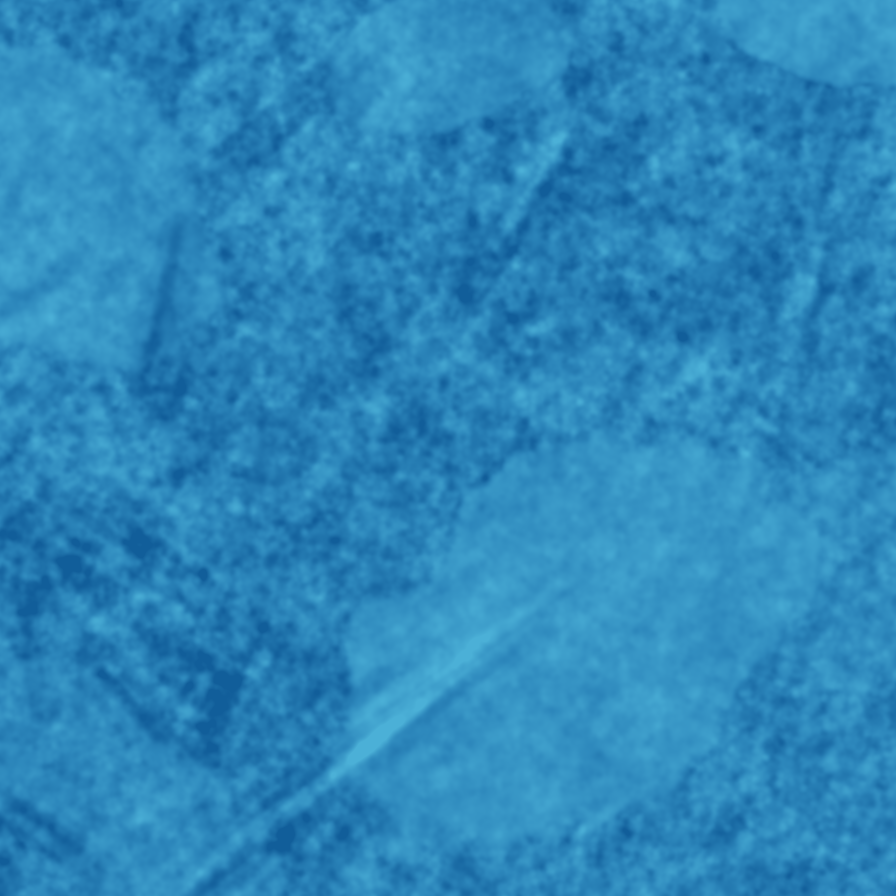
This texture is drawn by a Shadertoy shader. Its source:

```glsl
// Mottled blue plaster: smooth trowelled pads, speckled grain and scraped streak bundles.

const vec3 DEEP_BLUE = vec3(0.085, 0.395, 0.625);
const vec3 MID_BLUE = vec3(0.175, 0.530, 0.735);
const vec3 PALE_BLUE = vec3(0.275, 0.665, 0.825);

// Pads: centre and radii, then angle and strength.
const int PAD_COUNT = 6;
const vec4 PAD_SHAPE[PAD_COUNT] = vec4[](
    vec4(0.63, 0.285, 0.29, 0.185), vec4(0.05, 0.78, 0.22, 0.15),
    vec4(0.10, 0.13, 0.24, 0.09), vec4(0.97, 0.36, 0.15, 0.12),
    vec4(0.50, 0.94, 0.13, 0.08), vec4(0.93, 0.98, 0.14, 0.07));
const vec2 PAD_STYLE[PAD_COUNT] = vec2[](
    vec2(0.68, 1.0), vec2(-0.75, 0.85), vec2(-0.6, 0.55),
    vec2(0.5, 0.5), vec2(0.3, 0.75), vec2(-0.2, 0.95));

// Streak bundles: centre, angle, half length, then half width, contrast, bias.
const int BUNDLE_COUNT = 12;
const vec4 BUNDLE_PLACE[BUNDLE_COUNT] = vec4[](
    vec4(0.17, 0.345, -0.56, 0.15), vec4(0.14, 0.24, -0.85, 0.10),
    vec4(0.27, 0.25, 1.10, 0.12), vec4(0.43, 0.19, 0.65, 0.20),
    vec4(0.30, 0.08, 0.70, 0.15), vec4(0.05, 0.07, -0.58, 0.09),
    vec4(0.505, 0.74, 1.37, 0.13), vec4(0.57, 0.74, 1.00, 0.18),
    vec4(0.355, 0.74, -1.42, 0.12), vec4(0.90, 0.66, 1.33, 0.20),
    vec4(0.18, 0.66, 1.35, 0.10), vec4(0.34, 0.89, 0.70, 0.15));
const vec3 BUNDLE_STYLE[BUNDLE_COUNT] = vec3[](
    vec3(0.075, 0.50, -0.18), vec3(0.05, 0.35, -0.05),
    vec3(0.05, 0.40, -0.22), vec3(0.045, 0.42, -0.08),
    vec3(0.05, 0.40, 0.0), vec3(0.03, 0.40, -0.10),
    vec3(0.012, 0.20, 0.20), vec3(0.035, 0.45, 0.05),
    vec3(0.012, 0.20, 0.13), vec3(0.03, 0.45, 0.0),
    vec3(0.02, 0.35, -0.15), vec3(0.03, 0.45, -0.05));

vec3 hash3(vec2 cell) {
    vec3 h = fract(cell.xyx * vec3(0.1031, 0.1030, 0.0973));
    h += dot(h, h.yxz + 33.33);
    return fract((h.xxy + h.yzz) * h.zyx);
}

vec2 turn(vec2 p, float angle) {
    float c = cos(angle), s = sin(angle);
    return vec2(c * p.x + s * p.y, c * p.y - s * p.x);
}

// Cellular noise: one soft light or dark spot per cell, centred on zero.
float spots(vec2 p) {
    vec2 cell = floor(p);
    float sum = 0.0;
    for (int y = -1; y <= 1; y++)
    for (int x = -1; x <= 1; x++) {
        vec2 id = cell + vec2(x, y);
        vec3 h = hash3(id + 200.0);
        vec2 d = id + h.xy - p;
        float fall = max(0.0, 1.0 - dot(d, d));
        sum += (2.0 * h.z - 1.0) * fall * fall;
    }
    return sum;
}

// Returns coverage (x) and the shadow around the rim (y).
vec2 pad(vec2 p, vec4 shape, float angle, float wobble) {
    float d = length(turn(p - shape.xy, angle) / shape.zw) - 1.0 + wobble;
    return vec2(smoothstep(0.06, -0.06, d), exp(-7.0 * max(d, 0.0)) * smoothstep(-0.06, 0.06, d));
}

// Long thin strokes inside a soft elliptical window.
float streaks(vec2 p, vec4 place, vec3 style, float seed) {
    vec2 q = turn(p - place.xy, place.z);
    vec2 w = q / vec2(place.w, style.x);
    float window = exp(-pow(dot(w, w), 1.5));
    float strokes = spots(q * vec2(7.0, 75.0) + seed * 17.3);
    return window * (style.y * strokes + style.z);
}

void mainImage(out vec4 fragColor, in vec2 fragCoord) {
    vec2 p = fragCoord / iResolution.y;
    vec2 warped = p + 0.012 * sin(p.yx * 23.0 + 2.0 * sin(p * 11.0));

    // Trowelled pads
    float wobble = 0.10 * spots(p * 11.0) + 0.05 * spots(p * 45.0);
    float cover = 0.0, shade = 0.0;
    for (int i = 0; i < PAD_COUNT; i++) {
        vec2 layer = pad(p, PAD_SHAPE[i], PAD_STYLE[i].x, wobble) * PAD_STYLE[i].y;
        cover = max(cover, layer.x);
        shade = max(shade, layer.y);
    }

    // Cloudy tone and speckled grain, calmer on the pads
    float clouds = 0.12 * spots(warped * 5.0) + 0.13 * spots(turn(warped, 0.6) * 13.0);
    float grain = 0.19 * spots(turn(warped, 1.1) * 34.0)
                + 0.27 * spots(turn(p, 0.3) * 80.0)
                + 0.14 * spots(turn(p, 0.8) * 150.0);
    float smears = 0.12 * spots(turn(warped, 0.75) * vec2(15.0, 48.0));
    float tone = 0.47 + 0.23 * cover - 0.11 * shade * (1.0 - cover);
    tone += clouds * mix(1.0, 0.6, cover) + grain * mix(1.0, 0.42, cover) + smears;

    // Scraped streaks
    for (int i = 0; i < BUNDLE_COUNT; i++)
        tone += streaks(p, BUNDLE_PLACE[i], BUNDLE_STYLE[i], float(i + 1));

    // Blue ramp
    tone = clamp(tone, -0.1, 1.1);
    vec3 colour = tone < 0.5 ? mix(DEEP_BLUE, MID_BLUE, tone * 2.0)
                             : mix(MID_BLUE, PALE_BLUE, tone * 2.0 - 1.0);
    fragColor = vec4(colour, 1.0);
}
```
